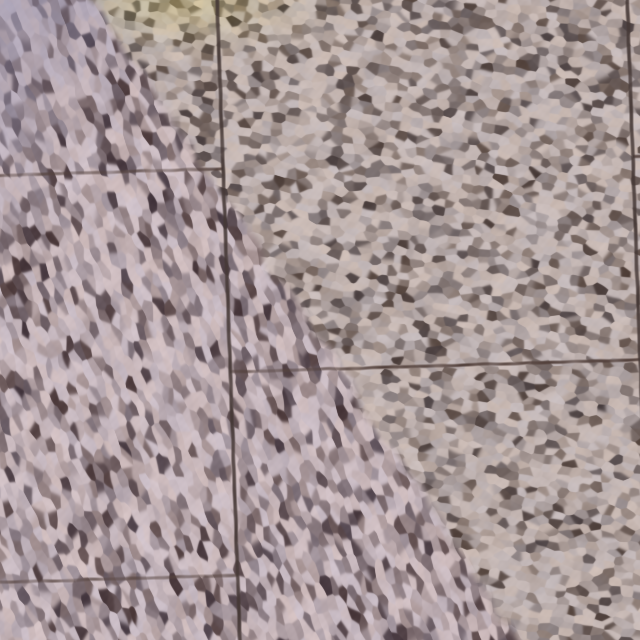
A Shadertoy shader for this texture:

```glsl
float hash(vec2 p) {
    vec3 q = fract(vec3(p.xyx) * vec3(0.1031, 0.1030, 0.0973));
    q += dot(q, q.yzx + 33.33);
    return fract((q.x + q.y) * q.z);
}

// Soft cellular noise: x is the mineral tone, y a random tint per grain
vec2 grains(vec2 p) {
    vec2 cell = floor(p), sum = vec2(0.0);
    float total = 0.0;
    for (int j = -1; j <= 1; j++) {
        for (int i = -1; i <= 1; i++) {
            vec2 id = cell + vec2(i, j) + 200.0;
            vec2 site = id - 200.0 + 0.1 + 0.8 * vec2(hash(id), hash(id + 71.7));
            vec2 d = p - site;
            float weight = exp(-11.0 * dot(d, d));
            float tone = 0.81 - 0.54 * pow(hash(id + 157.3), 2.6);
            sum += weight * vec2(tone, hash(id + 311.9));
            total += weight;
        }
    }
    return sum / total;
}

vec2 turn(vec2 p, float angle) {
    float c = cos(angle), s = sin(angle);
    return vec2(c * p.x + s * p.y, c * p.y - s * p.x);
}

// Gentle layered sines for clumping and wobble
float waves(vec2 p) {
    return (sin(p.x + 1.7 * sin(p.y * 0.8)) + sin(p.y * 1.3 + 2.0 * sin(p.x * 0.6))
        + 0.6 * sin(p.x * 2.3 - p.y * 1.9)) / 2.6;
}

float jointMask(float dist, float halfWidth, float pixel) {
    float soft = 0.0012 + 0.5 * pixel;
    return 1.0 - smoothstep(halfWidth - soft, halfWidth + soft, abs(dist));
}

void mainImage(out vec4 fragColor, in vec2 fragCoord) {
    vec2 uv = fragCoord / iResolution.xy;
    float pixel = 1.0 / iResolution.y;

    // Diagonal border between streaked and speckled stone
    float border = uv.x - 0.81 + 0.664 * uv.y + 0.012 * waves(uv * 34.0);
    float speckled = smoothstep(-0.012, 0.012, border);

    // Two grain directions
    vec2 wobble = 0.0025 * vec2(waves(uv * 60.0), waves(uv.yx * 55.0 + 4.0));
    vec2 streak = grains(turn(uv + wobble, -0.36 + 2.0 * 0.36) * vec2(92.0, 44.0));
    vec2 speck = grains(turn(uv + wobble, -0.2) * vec2(62.0, 84.0) + 37.0);
    vec2 grain = mix(streak, speck, speckled);

    // Clumps, plus a paler haze in the upper left corner
    float haze = smoothstep(0.4, 0.0, uv.x + 0.9 * (1.0 - uv.y));
    float tone = grain.x + 0.025 * waves(uv * 48.0 + 9.0) + 0.012 * waves(uv * 260.0);
    tone = mix(tone, 0.64, 0.4 * haze + 0.1 * speckled);
    tone -= 0.008 * speckled;

    vec3 color = tone - vec3(0.0, 0.058, 0.055);
    color += (grain.y - 0.5) * vec3(0.025, 0.0, -0.035);
    color += mix(vec3(0.0, -0.004, 0.012), vec3(0.0, 0.006, -0.008), speckled);
    color += haze * vec3(-0.03, -0.01, 0.03);

    // Yellow stain along the top
    vec2 stainOffset = (uv - vec2(0.28, 1.0)) / vec2(0.16, 0.06);
    float stain = exp(-dot(stainOffset, stainOffset)) * speckled;
    color += stain * vec3(0.05, 0.05, -0.07);

    // Slightly skewed slabs, each column shifted by half a slab
    float across = (uv.x - 0.375 + 0.036 * uv.y) / 0.641;
    float column = floor(across);
    float along = (uv.y - 0.03 * uv.x - 0.09) / 0.636 - 0.5 * mod(column + 1.0, 2.0);
    float upright = (across - floor(across + 0.5)) * 0.641;
    float level = (along - floor(along + 0.5)) * 0.636;
    upright += 0.0006 * waves(uv * 70.0);
    level += 0.0008 * waves(uv * 80.0);

    // Joints, fainter and broken by grain where they run level
    float levelStrength = mix(0.55, 0.85, speckled) + 0.2 * waves(uv * 90.0);
    color = mix(color, vec3(0.33, 0.26, 0.24),
        clamp(levelStrength, 0.0, 1.0) * jointMask(level, 0.0024, pixel));
    color = mix(color, vec3(0.27, 0.22, 0.21),
        (0.88 + 0.1 * waves(uv * 50.0)) * jointMask(upright, 0.0028, pixel));

    fragColor = vec4(clamp(color, 0.0, 1.0), 1.0);
}
```
